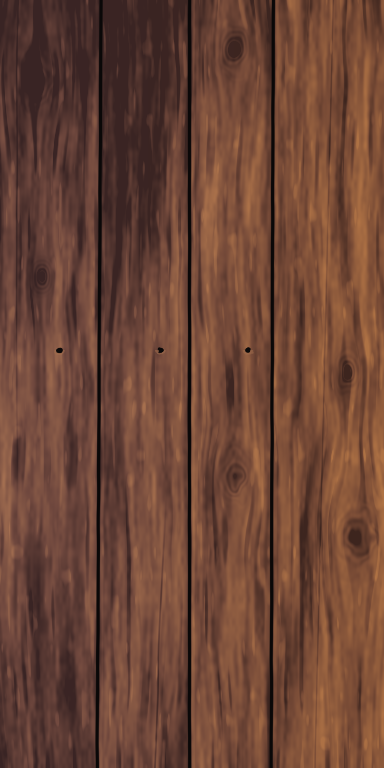
Give the GLSL for this texture, as a Shadertoy shader.

```glsl
// Seams as x at the bottom and lean per unit of height
const vec2 SEAMS[3] = vec2[3](vec2(.253, .005), vec2(.4935, 0.), vec2(.706, .0028));
// Knots as centre and radius, in canvas widths
const vec3 KNOTS[6] = vec3[6](
    vec3(.094, 1.79, .030), vec3(.610, 1.87, .026), vec3(.906, 1.03, .023),
    vec3(.932, .60, .042), vec3(.612, .76, .028), vec3(.110, 1.28, .017));

const vec3 GAP = vec3(.04, .03, .03);
const vec3 DARK = vec3(.23, .145, .135);
const vec3 MIDDLE = vec3(.45, .29, .235);
const vec3 LIGHT = vec3(.63, .425, .295);

float hash(vec2 p) {
    vec3 q = fract(p.xyx * vec3(.1031, .1030, .0973));
    q += dot(q, q.yzx + 33.33);
    return fract((q.x + q.y) * q.z);
}

float noise(vec2 p) {
    vec2 i = floor(p), f = fract(p);
    f = f * f * (3. - 2. * f);
    return mix(mix(hash(i), hash(i + vec2(1, 0)), f.x),
               mix(hash(i + vec2(0, 1)), hash(i + vec2(1, 1)), f.x), f.y);
}

// Noise in -0.5..0.5, centred on zero
float grain(vec2 p, vec2 scale, float seed) {
    return noise(p * scale + vec2(seed * 37., seed * 91.)) - .5;
}

float line(float dist, float halfWidth, float px) {
    return 1. - smoothstep(halfWidth - px * .5, halfWidth + px, abs(dist));
}

// Fibre coordinate shift that parts the grain around a knot
float bend(vec2 d, float radius) {
    vec2 u = d / (radius * vec2(1.9, 4.));
    return -.85 * d.x * exp(-dot(u, u));
}

// Dark heart with irregular growth rings
float knotShade(vec2 d, float radius, float seed) {
    float r = length(d * vec2(1., .62)) / radius;
    r += .55 * grain(d, vec2(45., 28.), seed);
    float rings = sin(r * 15.) * exp(-r * r * .8);
    return -.5 * exp(-r * r * 3.5) - .17 * exp(-r * r * .6) + .15 * rings;
}

vec3 woodColor(float tone) {
    return tone < .5 ? mix(DARK, MIDDLE, max(tone, 0.) * 2.)
                     : mix(MIDDLE, LIGHT, min(tone * 2. - 1., 1.15));
}

void mainImage(out vec4 fragColor, in vec2 fragCoord) {
    float px = 1. / iResolution.x;
    vec2 uv = fragCoord / iResolution.xy;
    vec2 p = vec2(uv.x, uv.y * 2.);

    // Plank index, gaps and worn plank edges
    float id = 0., gap = 0., edge = 0.;
    for (int i = 0; i < 3; i++) {
        float d = p.x - SEAMS[i].x - SEAMS[i].y * p.y;
        d += .0015 * grain(p, vec2(1., 14.), float(i));
        id += step(0., d);
        gap = max(gap, line(d, .0036, px));
        edge += .14 * line(d - .010, .003, px) - .22 * exp(-abs(d) * 130.);
    }

    // Fibres wander and flow around the knots
    vec2 g = p;
    float shade = 0.;
    for (int i = 0; i < 6; i++) {
        vec2 d = p - KNOTS[i].xy;
        g.x += bend(d, KNOTS[i].z);
        shade += knotShade(d, KNOTS[i].z, float(i));
    }
    g.x += .030 * grain(p, vec2(7., 2.2), id) + .008 * grain(p, vec2(22., 9.), id);

    // Layered grain from broad bands to fine fibres
    float tone = .60 + shade + edge;
    tone += .42 * grain(g, vec2(20., 1.3), id);
    tone += .42 * grain(g, vec2(58., 4.), id + 5.);
    tone += .36 * grain(g, vec2(115., 11.), id + 9.);
    tone += .16 * grain(p, vec2(120., 50.), id + 13.);

    // Dark pores and short pale flecks
    tone -= .34 * smoothstep(.17, .42, grain(g, vec2(75., 5.), id + 17.));
    tone += .24 * smoothstep(.27, .45, grain(g, vec2(85., 16.), id + 21.));

    // Uneven stain: darker towards the upper left and the ends
    float ends = pow(abs(uv.y - .46) * 1.9, 2.);
    tone += .16 * (uv.x - .45) - .22 * ends;
    tone -= .20 * smoothstep(.45, 1., uv.y) * (1. - smoothstep(.25, .75, uv.x));
    float stain = smoothstep(.60, .78, uv.y + .25 * grain(g, vec2(24., 2.), 3.));
    tone -= .17 * stain * (1. - smoothstep(.3, 1.2, abs(id - 1.)));
    tone += .3 * grain(p, vec2(4., 2.5), id + 25.);

    // Hairline splits
    float split = .6 * line(p.x - .045 - .004 * grain(p, vec2(1., 5.), 2.), .0012, px)
                * smoothstep(.5, 1.1, p.y);
    split += .7 * line(p.x - .82 - .024 * p.y, .0012, px);
    float crack = p.x - .402 - .045 * p.y - .010 * grain(p, vec2(1., 6.), 4.);
    split += line(crack, .0016, px) * (1. - smoothstep(.45, .75, p.y));
    tone -= .42 * split;

    vec3 color = woodColor(tone);
    color *= mix(vec3(.98, .98, 1.04), vec3(1.04, 1., .88), smoothstep(.1, 1., uv.x));

    // One row of nail holes, each with a pale chipped rim
    for (int i = 0; i < 3; i++) {
        vec2 d = p - vec2(.154 + .265 * float(i) - .019 * float(i * (i - 1)), 1.088);
        float r = length(d * vec2(1., 1.25)) + .006 * grain(p, vec2(150.), float(i));
        color = mix(color, LIGHT, .55 * line(r - .011, .003, px) * step(0., -d.y));
        color = mix(color, GAP, line(r, .0075, px));
    }

    color = mix(color, GAP, gap);
    fragColor = vec4(clamp(color, 0., 1.), 1.);
}
```
